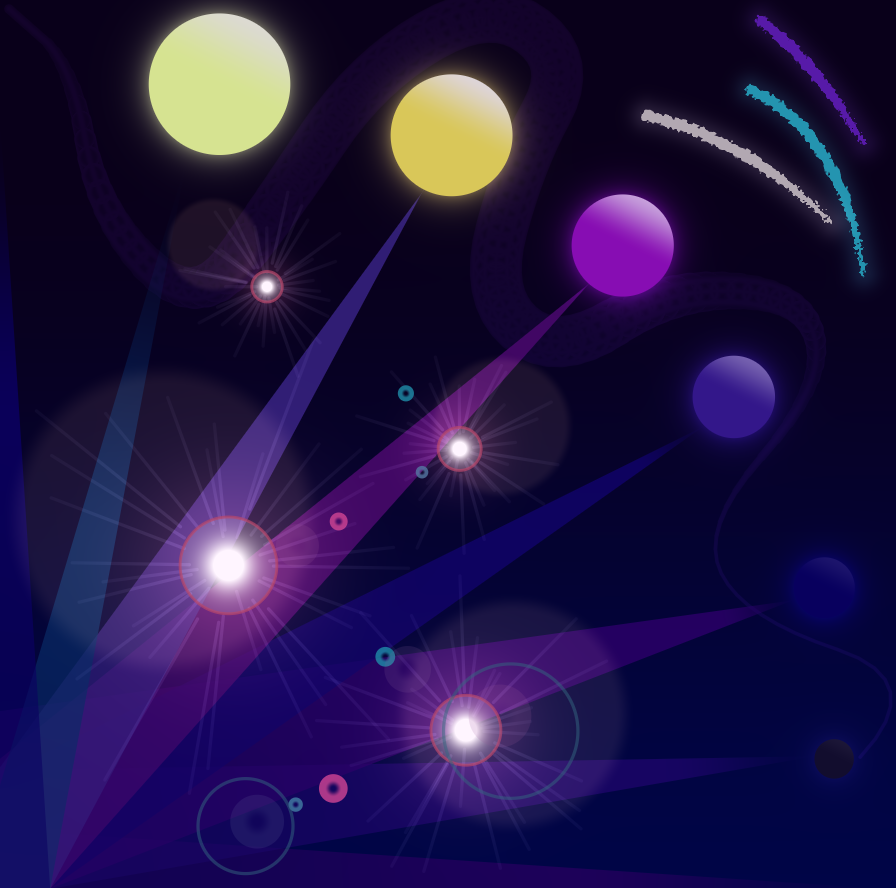
This background is drawn by a WebGL 2 fragment shader. Its source:

```glsl
#version 300 es
precision highp float;
// Night sky with a fan of light beams leading to glowing planets, over a faint
// winding ribbon, brushed arcs and lens flares. Layered from distance functions
// on a canvas 100 units wide, with y running downward.
uniform vec2 u_resolution;
out vec4 outColor;

float px; // size of one pixel in canvas units
vec2 p;   // current point
vec3 col; // colour built up so far

float hash(vec2 v) { return fract(sin(dot(v, vec2(127.1, 311.7))) * 43758.5); }
float fill(float d) { return clamp(0.5 - d / px, 0.0, 1.0); }
float cross2(vec2 a, vec2 b) { return a.x * b.y - a.y * b.x; }
vec2 bezier(vec2 a, vec2 c, vec2 b, float t) { return mix(mix(a, c, t), mix(c, b, t), t); }

float noise(vec2 v) {
  vec2 i = floor(v), f = smoothstep(0.0, 1.0, fract(v));
  return mix(mix(hash(i), hash(i + vec2(1, 0)), f.x),
             mix(hash(i + vec2(0, 1)), hash(i + 1.0), f.x), f.y);
}

// Distance to a segment, and position along it
vec2 segment(vec2 a, vec2 b) {
  vec2 q = p - a, e = b - a;
  float t = clamp(dot(q, e) / dot(e, e), 0.0, 1.0);
  return vec2(length(q - e * t), t);
}

// Wedge from the apex, bounded by the left margin and the shared foot
void beam(vec2 apex, float leftY, vec3 tint, float fadeIn) {
  vec2 q = p - apex, a = vec2(-1, leftY) - apex, b = vec2(5.6, 99.2) - apex;
  float d = max(cross2(a, q) / length(a), -cross2(b, q) / length(b));
  float t = length(q) / length(b);
  float alpha = smoothstep(-0.01, fadeIn, t) * (0.88 - 0.35 * smoothstep(0.3, 1.0, t));
  col = mix(col, tint, fill(d) * alpha);
}

void planet(vec2 center, float r, vec3 tint, float shine) {
  vec2 q = (p - center) / r;
  float d = (length(q) - 1.0) * r;
  col += tint * 0.42 * exp(-max(d, 0.0) / 1.3);
  float light = smoothstep(0.0, 1.1, dot(q, vec2(0.45, -0.89)));
  col = mix(col, mix(tint, vec3(0.87, 0.84, 0.92), light * shine), fill(d));
}

// Winding ribbon: smooth curve guided by corner points, widest halfway along
float ribbon() {
  vec2 k[18] = vec2[18](vec2(1, 1), vec2(8, 7), vec2(11, 24), vec2(22, 35),
    vec2(31, 23), vec2(41, 8), vec2(55, 0), vec2(64, 7), vec2(58, 18), vec2(54, 33),
    vec2(62, 40), vec2(75, 32), vec2(90, 33), vec2(92, 43), vec2(78, 59),
    vec2(83, 69), vec2(104, 76), vec2(88, 93));
  float v = 0.0;
  vec2 a = k[0];
  for (int i = 1; i < 17; i++) {
    vec2 from = 0.5 * (k[i - 1] + k[i]), to = 0.5 * (k[i] + k[i + 1]);
    for (int j = 1; j <= 8; j++) {
      float t = float(j) / 8.0, s = (float(i) + t) / 17.0;
      vec2 b = bezier(from, k[i], to, t);
      float w = 0.2 + 2.7 * smoothstep(0.0, 0.3, s) * (1.0 - smoothstep(0.6, 0.88, s));
      float d = segment(a, b).x;
      v = max(v, fill(d - w) * (0.75 + 0.25 * cos(d * 5.0)));
      a = b;
    }
  }
  return v;
}

// Dry brush arc with a soft glow, wearing out toward its end
void brush(vec2 a, vec2 c, vec2 b, vec3 tint) {
  vec2 best = vec2(99, 0), last = a;
  for (float i = 0.0; i < 12.0; i++) {
    vec2 next = bezier(a, c, b, (i + 1.0) / 12.0), s = segment(last, next);
    if (s.x < best.x) best = vec2(s.x, (i + s.y) / 12.0);
    last = next;
  }
  col += (0.14 * tint + 0.03) * exp(-best.x * best.x / 3.0);
  float wear = smoothstep(0.55, 1.1, best.y) * noise(p * 5.0 + 7.0);
  col = mix(col, tint, fill(best.x - 0.85 + 0.5 * noise(p * 3.5) + 0.8 * wear));
}

void flare(vec2 center, float r, vec2 haloAt, float haloR, float reach) {
  float d = length(p - center), core = exp(-4.0 * d * d / (r * r));
  col += vec3(0.085, 0.065, 0.045) * (1.0 - smoothstep(0.88, 1.05, length(p - haloAt) / haloR));
  col += vec3(0.2, 0.1, 0.12) * exp(-d * d / (r * r * 3.5));
  // Scattered thin rays
  for (float i = 0.0; i < 30.0; i++) {
    float angle = (i + hash(vec2(i, r))) * 0.2094;
    vec2 tip = vec2(cos(angle), sin(angle)) * reach * (0.4 + 0.6 * hash(vec2(r, i)));
    vec2 s = segment(center + tip * 0.25, center + tip);
    col += vec3(0.075, 0.07, 0.085) * fill(s.x - 0.18) * (1.0 - 0.6 * s.y);
  }
  col = mix(col, vec3(1, 0.96, 1), min(1.25 * core + 0.15, 1.0) * fill(d - r));
  col = mix(col, vec3(0.72, 0.28, 0.42), 0.7 * fill(abs(d - r) - 0.16));
}

// Lens ghost with a dark centre; warmth runs from teal to pink
void ghost(vec3 g, float warmth) {
  float d = length(p - g.xy), bold = g.z < 2.0 ? 0.8 : 0.16;
  vec3 tint = mix(vec3(0.12, 0.55, 0.66), vec3(0.82, 0.27, 0.58), warmth);
  col = mix(col, tint, bold * fill(d - g.z) * smoothstep(0.1, 0.6, d / g.z));
}

void main() {
  px = 100.0 / u_resolution.x;
  p = vec2(gl_FragCoord.x, u_resolution.y - gl_FragCoord.y) * px;
  col = mix(vec3(0.035, 0, 0.1), vec3(0, 0.02, 0.28), smoothstep(15.0, 105.0, p.y));
  col += vec3(0.04, 0.012, 0.07) * ribbon();
  // Beams, back to front
  beam(vec2(100, 99.3), 92.5, vec3(0.13, 0, 0.36), 0.4);
  beam(vec2(91, 84.4), 86.0, vec3(0.1, 0.02, 0.4), 0.2);
  beam(vec2(88.5, 67), 79.5, vec3(0.16, 0, 0.4), 0.1);
  beam(vec2(78.5, 47.6), 87.0, vec3(0.06, 0.01, 0.4), 0.1);
  beam(vec2(65.8, 31.6), 85.5, vec3(0.28, 0.03, 0.42), 0.02);
  beam(vec2(47.1, 21.5), 87.0, vec3(0.21, 0.13, 0.5), 0.02);
  beam(vec2(20.8, 18), 91.0, vec3(0.03, 0.17, 0.4), 0.6);
  beam(vec2(0, 13), 99.0, vec3(0.04, 0, 0.38), 0.4);

  planet(vec2(24.5, 9.4), 7.9, vec3(0.84, 0.89, 0.57), 0.75);
  planet(vec2(50.4, 15.1), 6.8, vec3(0.85, 0.78, 0.35), 0.9);
  planet(vec2(69.5, 27.4), 5.7, vec3(0.53, 0.05, 0.7), 0.75);
  planet(vec2(81.9, 44.3), 4.6, vec3(0.2, 0.09, 0.54), 0.4);
  planet(vec2(92, 65.6), 3.4, vec3(0.03, 0, 0.37), 0.1);
  planet(vec2(93.1, 84.7), 2.2, vec3(0.07, 0.05, 0.18), 0.05);

  brush(vec2(84.9, 2.3), vec2(91, 7), vec2(96.4, 16), vec3(0.34, 0.1, 0.66));
  brush(vec2(83.8, 10), vec2(94, 14.8), vec2(96.4, 30.5), vec3(0.14, 0.58, 0.69));
  brush(vec2(72.2, 12.9), vec2(83, 15.4), vec2(92.8, 24.8), vec3(0.7, 0.66, 0.7));

  flare(vec2(25.5, 63.1), 5.4, vec2(18.2, 58), 17.0, 29.0);
  flare(vec2(29.8, 32), 1.7, vec2(23.8, 27.3), 5.2, 11.0);
  flare(vec2(51.3, 50.1), 2.4, vec2(56, 47.6), 7.8, 13.0);
  flare(vec2(52, 81.5), 3.9, vec2(57.3, 79.7), 12.9, 18.0);

  ghost(vec3(45.3, 43.9, 0.9), 0.0);
  ghost(vec3(47.1, 52.7, 0.7), 0.3);
  ghost(vec3(37.8, 58.2, 1), 1.0);
  ghost(vec3(43, 73.3, 1.1), 0.0);
  ghost(vec3(45.5, 74.7, 2.6), 0.6);
  ghost(vec3(37.2, 88, 1.6), 1.0);
  ghost(vec3(33, 89.8, 0.8), 0.2);
  ghost(vec3(33.2, 60.9, 2.4), 0.7);
  ghost(vec3(28.7, 91.7, 3), 0.4);
  ghost(vec3(55.8, 79.9, 3.5), 0.7);
  // Thin teal rings
  float ring = min(abs(length(p - vec2(57, 81.6)) - 7.5), abs(length(p - vec2(27.4, 92.2)) - 5.3));
  col = mix(col, vec3(0.2, 0.4, 0.5), 0.5 * fill(ring - 0.18));
  outColor = vec4(col, 1);
}
```
